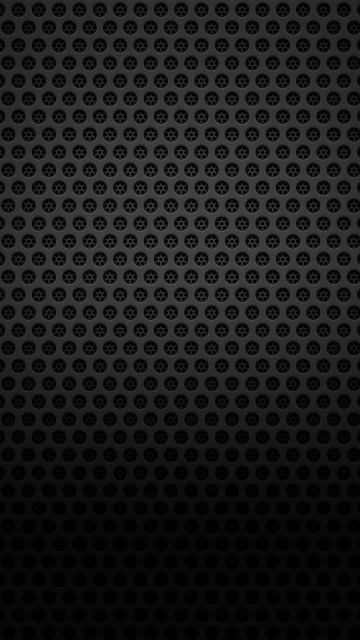
This pattern is drawn by a Shadertoy shader. Its source:

```glsl
// Offset from the nearest point of a staggered grid with unit pitch
vec2 staggered(vec2 p) {
    float row = floor(p.y / 0.876 + 0.5);
    p.x -= 0.5 * mod(row, 2.0);
    return vec2(p.x - floor(p.x + 0.5), p.y - row * 0.876);
}

// Antialiased disc coverage
float disc(vec2 p, float radius, float pixel) {
    return smoothstep(0.5 * pixel, -0.5 * pixel, length(p) - radius);
}

// Plate brightness: lit upper half, dark foot, dimmed sides
float plateLight(vec2 uv) {
    float side = 2.0 * uv.x - 1.0;
    float light = smoothstep(0.14, 0.62, uv.y);
    light *= 1.0 - 0.28 * smoothstep(0.68, 1.0, uv.y);
    light *= 1.0 - 0.3 * side * side;
    return 0.03 + 0.225 * light;
}

void mainImage(out vec4 fragColor, in vec2 fragCoord) {
    vec2 uv = fragCoord / iResolution.xy;
    float pitch = 0.03177;
    float pixel = 1.0 / (iResolution.y * pitch);
    vec2 p = (uv * vec2(0.5625, 1.0) - vec2(0.0289, 0.0104)) / pitch;
    pixel = max(pixel, 0.5625 / (iResolution.x * pitch));

    // Staggered round holes in the front plate
    vec2 c = staggered(p + vec2(0.5, 0.0));
    float dist = length(c);
    float hole = disc(c, 0.345, pixel);
    float plate = plateLight(uv);

    // Bevel: lit lower lip, shaded upper lip
    float lip = exp(-pow((dist - 0.375) / 0.04, 2.0));
    float front = plate * (1.0 - 0.32 * lip * c.y / max(dist, 0.01));

    // Finer mesh behind each hole, shaded by the rim above it
    float dots = disc(staggered(c / 0.23), 0.36, pixel / 0.23);
    float depth = smoothstep(0.37, 0.17, length(c + vec2(0.0, 0.055)));
    float mesh = 3.3 * plate * plate * depth * (1.0 - dots);
    float inside = 0.09 * plate + mesh;

    fragColor = vec4(vec3(mix(front, inside, hole)), 1.0);
}
```
